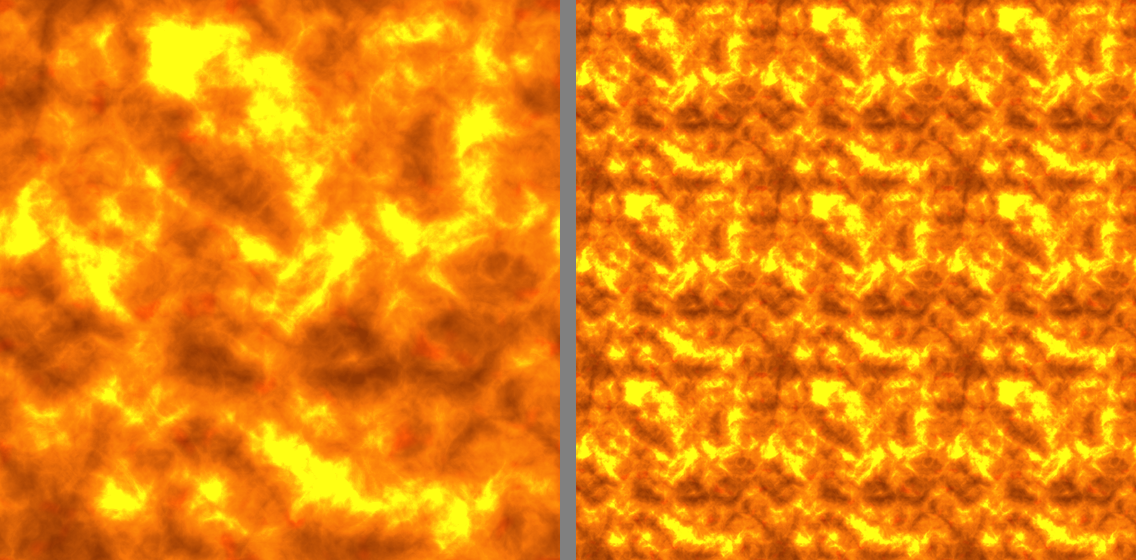
Left: one tile. Right: repeated 3 by 3.
Reproduce this texture procedurally as a WebGL 2 fragment shader.

```glsl
#version 300 es
precision highp float;
// Seamless molten fire: creased turbulence of two layers is subtracted,
// one giving bright lumps with dark cracks, the other dark pits with bright
// veins. The resulting heat is coloured by a ramp from brown to yellow.

uniform vec2 u_resolution;
out vec4 fragColor;

const int OCTAVES = 6;
const int STOPS = 7;

// Ramp: colour in rgb, heat at which it is reached in w.
const vec4 RAMP[STOPS] = vec4[STOPS](
    vec4(0.58, 0.22, 0.01, -3.3),
    vec4(0.81, 0.355, 0.03, -1.35),
    vec4(0.96, 0.45, 0.04, -0.35),
    vec4(1.00, 0.55, 0.04, 0.55),
    vec4(1.00, 0.69, 0.05, 1.08),
    vec4(1.00, 0.82, 0.06, 1.45),
    vec4(1.00, 1.00, 0.08, 1.9));

// Integer hash of a lattice cell and a seed, two values in 0..1.
vec2 hash2(ivec2 cell, int seed) {
    uvec3 v = uvec3(ivec3(cell, seed)) * 1664525u + 1013904223u;
    v.x += v.y * v.z; v.y += v.z * v.x; v.z += v.x * v.y;
    v ^= v >> 16u;
    v.x += v.y * v.z; v.y += v.z * v.x;
    return vec2(v.xy >> 8u) / 16777216.0;
}

// Brings a cell that lies up to one period outside back into 0..period-1.
int wrapCell(int cell, int period) {
    if (cell < 0) return cell + period;
    return cell >= period ? cell - period : cell;
}

// Slope-weighted corner of the repeating lattice.
float corner(ivec2 cell, vec2 offset, int period, int seed) {
    ivec2 wrapped = ivec2(wrapCell(cell.x, period), wrapCell(cell.y, period));
    vec2 slope = hash2(wrapped, seed) * 2.0 - 1.0;
    return dot(slope * inversesqrt(dot(slope, slope) + 1e-6), offset);
}

// Gradient noise that repeats once over the unit square.
float noise(vec2 uv, int period, int seed) {
    // The shift keeps the lattices of different octaves apart.
    vec2 p = uv * float(period) + hash2(ivec2(period), seed);
    vec2 base = floor(p);
    ivec2 c = ivec2(base);
    vec2 f = p - base;
    vec2 s = f * f * f * (f * (f * 6.0 - 15.0) + 10.0);
    float low = mix(corner(c, f, period, seed),
                    corner(c + ivec2(1, 0), f - vec2(1, 0), period, seed), s.x);
    float high = mix(corner(c + ivec2(0, 1), f - vec2(0, 1), period, seed),
                     corner(c + ivec2(1, 1), f - vec2(1, 1), period, seed), s.x);
    return mix(low, high, s.y);
}

// Sum of folded noise; the root narrows the crease left by every fold.
float turbulence(vec2 uv, int period, int seed, float gain) {
    float sum = 0.0;
    float amplitude = 1.0;
    for (int i = 0; i < OCTAVES; i++) {
        float n = noise(uv, period, seed + i);
        sum += amplitude * pow(n * n + 0.0002, 0.35);
        amplitude *= gain;
        period *= 2;
    }
    return sum;
}

vec3 fireColour(float heat) {
    vec3 colour = RAMP[0].rgb;
    for (int i = 1; i < STOPS; i++) {
        float t = clamp((heat - RAMP[i - 1].w) / (RAMP[i].w - RAMP[i - 1].w), 0.0, 1.0);
        colour = mix(colour, RAMP[i].rgb, t);
    }
    return colour;
}

void main() {
    vec2 uv = gl_FragCoord.xy / u_resolution;

    // Bend the domain a little so that cracks and veins wander.
    vec2 bend = vec2(noise(uv, 12, 271), noise(uv, 12, 283));
    vec2 p = uv + 0.012 * bend;

    // Hot lumps minus cool pits, on top of broad warm and cold regions.
    float lumps = turbulence(p, 5, 211, 0.52);
    float pits = turbulence(p, 6, 237, 0.52);
    float regions = noise(p, 4, 259) + 0.5 * noise(p, 7, 263);
    float heat = 3.7 * (lumps - pits + 0.85 * regions);

    vec3 colour = fireColour(heat);

    // Faint reddish glow in small patches of the cooler parts.
    float patches = noise(p, 13, 297) + 0.6 * noise(p, 29, 301);
    float red = smoothstep(0.2, 0.65, patches) * (1.0 - smoothstep(-0.4, 0.5, heat));
    colour *= mix(vec3(1.0), vec3(1.03, 0.8, 0.7), red);

    fragColor = vec4(min(colour, 1.0), 1.0);
}
```
